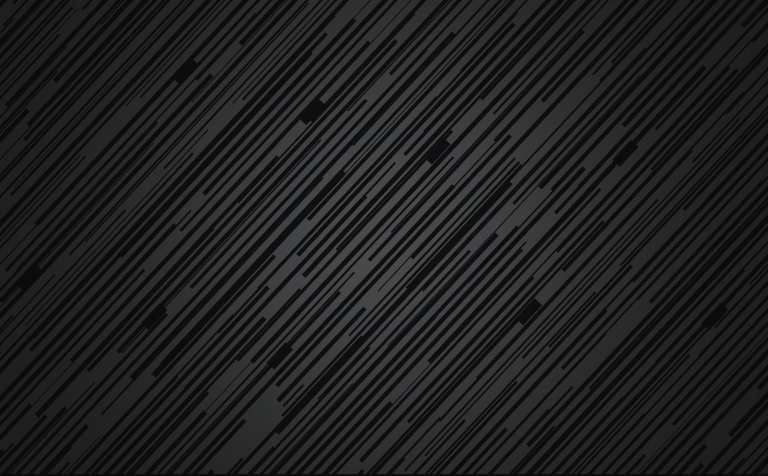
Give the GLSL for this background, as a Shadertoy shader.

```glsl
// Dark diagonal pinstripes over a charcoal sheet lit softly from the middle.
// Two hashed stripe layers are cut into long segments in a rotated frame,
// then calm strips, heavy bars and short thick dashes are laid over them.

const float TILT = 0.82;

float hash(vec2 p) {
    return fract(sin(dot(p, vec2(127.1, 311.7))) * 43758.5453);
}

// x runs along the stripes, y across them
vec2 alongAcross(vec2 p) {
    float c = cos(TILT), s = sin(TILT);
    return vec2(c * p.x + s * p.y, c * p.y - s * p.x);
}

// Coverage of a signed distance, smoothed over about one pixel
float cover(float d) {
    return clamp(0.5 - d * iResolution.y, 0.0, 1.0);
}

// Tilted rectangle with the given half length and half width
float bar(vec2 p, vec2 centre, vec2 halfSize) {
    vec2 d = abs(alongAcross(p - centre)) - halfSize;
    return cover(max(d.x, d.y));
}

// Parallel stripes with random width, offset, length and gaps
float stripes(vec2 q, float period, float thin, float thick, float seed) {
    float id = floor(q.y / period);
    float across = fract(q.y / period) - 0.5;
    float halfWidth = mix(thin, thick, hash(vec2(id, seed)));
    float offset = (hash(vec2(id, seed + 1.0)) - 0.5) * 0.36;
    float span = 0.6 + 0.9 * hash(vec2(id, seed + 2.0));
    float along = fract(q.x / span + hash(vec2(id, seed + 3.0))) - 0.5;
    float side = (abs(across - offset) - halfWidth) * period;
    float end = (abs(along) - 0.44) * span;
    return cover(max(side, end));
}

// Short thick dashes on two slanted lattices
float dashes(vec2 p) {
    vec2 size = vec2(0.029, 0.011);
    float ink = 0.0;
    for (int row = 0; row < 2; row++) {
        for (int col = 0; col < 3; col++) {
            vec2 centre = vec2(0.391, 0.849) + float(col) * vec2(0.264, -0.083)
                        + float(row) * vec2(-0.331, -0.431);
            ink = max(ink, bar(p, centre, size));
        }
    }
    for (int k = 0; k < 3; k++) {
        vec2 centre = vec2(1.111, 0.345) + float(k == 1) * vec2(0.391, -0.010)
                    + float(k == 2) * vec2(0.203, 0.333);
        ink = max(ink, bar(p, centre, size));
    }
    return ink;
}

void mainImage(out vec4 fragColor, in vec2 fragCoord) {
    vec2 p = fragCoord / iResolution.y;
    vec2 q = alongAcross(p) + vec2(0.0, 3.0);

    // Fine stripe layers
    float ink = stripes(q, 0.0195, 0.10, 0.28, 3.0);
    ink = max(ink, stripes(q, 0.031, 0.025, 0.09, 17.0));

    // Calm strips where the sheet shows through
    float calm = bar(p, vec2(1.17, 0.75), vec2(0.12, 0.013));
    calm = max(calm, bar(p, vec2(0.27, 0.163), vec2(0.10, 0.015)));
    calm = max(calm, bar(p, vec2(0.52, 0.08), vec2(0.10, 0.016)));
    calm = max(calm, bar(p, vec2(1.28, 0.28), vec2(0.12, 0.013)));
    ink *= 1.0 - calm;

    // Heavy bars, dashes and the dark lower rim
    ink = max(ink, bar(p, vec2(0.452, 0.677), vec2(0.294, 0.0065)));
    ink = max(ink, bar(p, vec2(0.523, 0.425), vec2(0.293, 0.0065)));
    ink = max(ink, bar(p, vec2(0.827, 0.354), vec2(0.360, 0.0060)));
    ink = max(ink, dashes(p));
    ink = max(ink, cover(p.y - 0.004));

    // Central glow on the sheet
    vec2 fromGlow = p - vec2(0.5 * iResolution.x / iResolution.y, 0.52);
    float glow = exp(-4.0 * dot(fromGlow, fromGlow));
    vec3 sheet = (0.11 + 0.18 * glow) * vec3(0.98, 1.0, 1.02);
    vec3 stripe = (0.042 + 0.018 * glow) * vec3(0.98, 1.0, 1.08);

    fragColor = vec4(mix(sheet, stripe, ink), 1.0);
}
```
